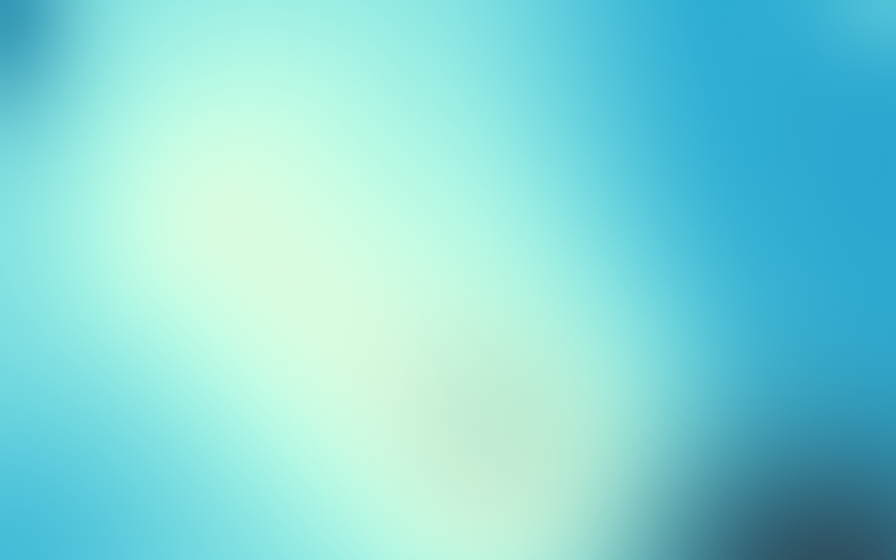
Write a Shadertoy shader that draws this background.

```glsl
// Soft aqua backdrop: a curved band of pale light over a blue field.
// One scalar light level is summed from smooth glows and mapped to a colour
// curve; shaded corners and a trace of dither finish it.

// Elliptical Gaussian glow, 1 at its centre.
float glow(vec2 p, vec2 centre, vec2 radius) {
    vec2 d = (p - centre) / radius;
    return exp(-dot(d, d));
}

// Glow along a slanted segment, wider on its upper right side.
float lightBand(vec2 p) {
    vec2 start = vec2(0.42, 0.60);
    vec2 axis = vec2(0.44, -0.43);
    vec2 rel = p - start;
    float along = clamp(dot(rel, axis) / dot(axis, axis), 0.0, 1.0);
    float side = dot(rel, normalize(vec2(-axis.y, axis.x)));
    float width = mix(0.27, 0.37, smoothstep(-0.15, 0.45, side));
    float dist = length(rel - axis * along) / width;
    return exp(-dist * dist);
}

// Quadratic curve from deep blue through aqua to pale mint.
vec3 aquaRamp(float t) {
    vec3 deep = vec3(0.18, 0.68, 0.83);
    vec3 bend = vec3(0.695, 1.03, 0.93);
    vec3 pale = vec3(0.85, 0.99, 0.88);
    return mix(mix(deep, bend, t), mix(bend, pale, t), t);
}

float hash(vec2 p) {
    return fract(sin(dot(p, vec2(12.9898, 78.233))) * 43758.5453);
}

void mainImage(out vec4 fragColor, in vec2 fragCoord) {
    // Canvas height is one unit.
    vec2 p = fragCoord / iResolution.y;
    float right = iResolution.x / iResolution.y;

    // Broad aqua on the left, fading toward the right.
    float light = 0.33 * (1.0 - smoothstep(0.8, 1.35, p.x + 0.15 * (p.y - 0.6)));
    light += 0.67 * lightBand(p);
    light -= 0.24 * glow(p, vec2(0.0), vec2(0.32, 0.28));
    light += 0.14 * glow(p, vec2(right, 1.0), vec2(0.14, 0.11));
    vec3 color = aquaRamp(clamp(light, 0.0, 1.0));

    // Sage tint within the band and a deeper blue at the right.
    color = mix(color, vec3(0.69, 0.88, 0.78), 0.55 * glow(p, vec2(0.89, 0.25), vec2(0.19, 0.2)));
    color -= vec3(0.01, 0.03, 0.02) * glow(p, vec2(1.56, 0.7), vec2(0.2, 0.3));

    // Shaded corners.
    color = mix(color, vec3(0.19, 0.58, 0.70), 0.95 * glow(p, vec2(0.0, 1.0), vec2(0.13, 0.2)));
    color = mix(color, vec3(0.18, 0.30, 0.36), glow(p, vec2(1.48, -0.05), vec2(0.32, 0.27)));

    // Dither against banding.
    color += (hash(fragCoord) - 0.5) / 255.0;
    fragColor = vec4(color, 1.0);
}
```
